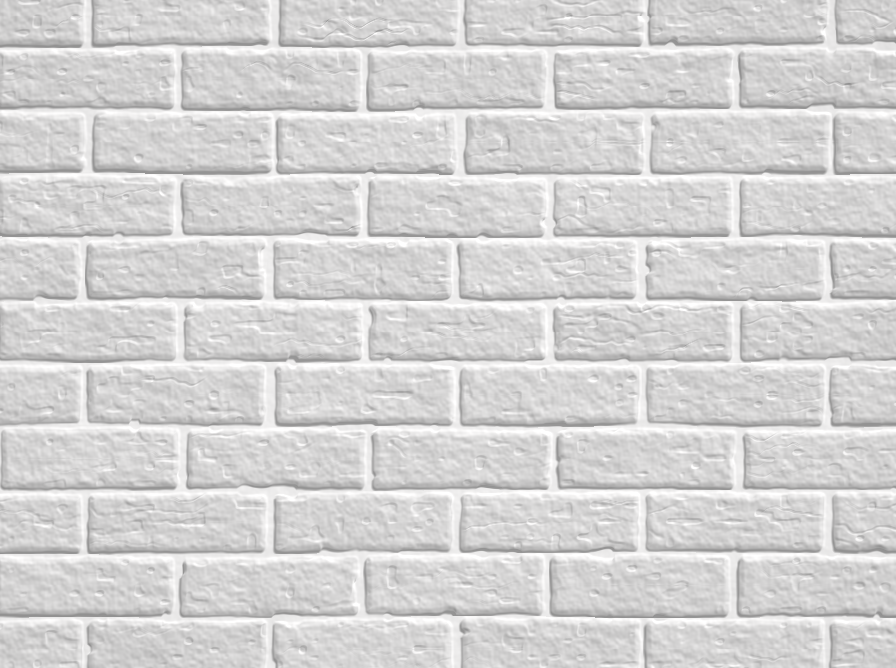
A WebGL 2 fragment shader for this texture:

```glsl
#version 300 es
precision highp float;
// White painted brick wall in running bond: about 10.5 courses and 4.8 bricks across.
// Each brick is a wobbly rounded box; a height field of grain and cracks is lit
// from the upper right, and every brick casts a thin shadow onto the pale mortar.
uniform vec2 u_resolution;
out vec4 outColor;

const float BRICK_PITCH = 2.934; // brick spacing, measured in course heights

float hash(vec2 p) {
  vec3 q = fract(p.xyx * vec3(0.1031, 0.1030, 0.0973));
  q += dot(q, q.yzx + 33.33);
  return fract((q.x + q.y) * q.z);
}

float noise(vec2 p) {
  vec2 i = floor(p), f = fract(p);
  f = f * f * (3.0 - 2.0 * f);
  return mix(mix(hash(i), hash(i + vec2(1, 0)), f.x),
             mix(hash(i + vec2(0, 1)), hash(i + vec2(1, 1)), f.x), f.y);
}

float fbm(vec2 p) {
  float sum = 0.0, amp = 0.5;
  for (int i = 0; i < 4; i++) {
    sum += amp * noise(p);
    p = p * 2.03 + 17.7;
    amp *= 0.5;
  }
  return sum;
}

// Signed distance to one brick with chipped, uneven edges
float brickDistance(vec2 local, vec2 center, vec2 id) {
  vec2 p = local + center;
  vec2 jitter = vec2(hash(id + 3.1), hash(id + 8.7)) - 0.5;
  local -= jitter * vec2(0.05, 0.02);
  float wobble = (noise(p * 2.2) - 0.5) * 0.035 + (noise(p * 8.0) - 0.5) * 0.025;
  float chip = 0.05 * smoothstep(0.76, 0.95, noise(p * 4.0 + 40.0));
  vec2 d = abs(local) - vec2(1.39, 0.442) + 0.06;
  return length(max(d, 0.0)) + min(max(d.x, d.y), 0.0) - 0.06 + wobble + chip;
}

// Wandering, mostly horizontal cracks, stronger on some bricks than on others
float cracks(vec2 p, vec2 id) {
  vec2 q = p + 31.0 * hash(id);
  float bend = 0.5 * noise(q * vec2(3.0, 2.0)) + 0.16 * noise(q * 9.0);
  float ridge = abs(noise(vec2(q.x * 0.9, q.y * 5.0 + bend * 2.0)) - 0.5);
  float patches = smoothstep(0.35, 0.7, noise(q * vec2(1.3, 2.6) + 9.0));
  return smoothstep(0.085, 0.0, ridge) * patches * mix(0.25, 1.0, hash(id + 5.3));
}

float height(vec2 local, vec2 center, vec2 id) {
  vec2 p = local + center;
  float body = smoothstep(0.05, -0.09, brickDistance(local, center, id));
  float grain = 0.16 * noise(p * vec2(4.0, 6.0)) + 0.12 * noise(p * vec2(9.0, 12.0))
              + 0.07 * noise(p * 19.0);
  float pits = 0.12 * smoothstep(0.74, 0.9, noise(p * vec2(5.0, 8.0) + 70.0));
  float face = grain - pits - 0.11 * cracks(p, id);
  return 0.2 * body + mix(0.3 * grain, face, body);
}

void main() {
  // Courses run downward from the top edge
  vec2 p = vec2(gl_FragCoord.x, u_resolution.y - gl_FragCoord.y) / u_resolution.y * 10.553;
  float pixel = 10.553 / u_resolution.y;
  p += vec2(-1.384, 0.253);
  p.y += 0.05 * (noise(vec2(p.x * 0.45, floor(p.y + 0.5) * 7.0)) - 0.5);

  // Running bond cells
  float row = floor(p.y);
  float shift = 0.5 * BRICK_PITCH * mod(row, 2.0) + 0.12 * (hash(vec2(row, 4.0)) - 0.5);
  vec2 id = vec2(floor((p.x - shift) / BRICK_PITCH), row);
  vec2 center = vec2((id.x + 0.5) * BRICK_PITCH + shift, row + 0.5);
  vec2 local = p - center;

  // Brick coverage and the shadow thrown down and to the left
  float soft = 0.018 + 0.5 * pixel;
  float cover = smoothstep(soft, -soft, brickDistance(local, center, id));
  float depth = mix(0.35, 1.35, noise(p * vec2(0.9, 1.7) + 12.0));
  vec2 toLight = vec2(0.035, -0.055) * depth;
  float caster = smoothstep(soft, -soft, brickDistance(local + toLight, center, id));
  float shadow = caster * (1.0 - cover);

  // Relief lighting
  vec2 probe = vec2(0.024, -0.034);
  float relief = height(local - 0.5 * probe, center, id)
               - height(local + 0.5 * probe, center, id);

  // Paint tones
  float brickTone = 0.832 + 0.02 * (hash(id + 1.7) - 0.5) + 0.05 * (fbm(p * 1.5) - 0.47);
  float mortarTone = 0.925 + 0.05 * (fbm(p * 3.0) - 0.47);
  float tone = mix(mortarTone, brickTone, cover) + 0.95 * relief;
  tone -= 0.03 * cover * cracks(p, id);
  tone = mix(tone, 0.55, 0.9 * shadow);

  // Gentle falloff toward the borders
  vec2 screen = gl_FragCoord.xy / u_resolution - 0.5;
  tone *= 1.01 - 0.07 * dot(screen, screen);
  outColor = vec4(clamp(tone * vec3(1.0, 0.996, 0.995), 0.0, 1.0), 1.0);
}
```
